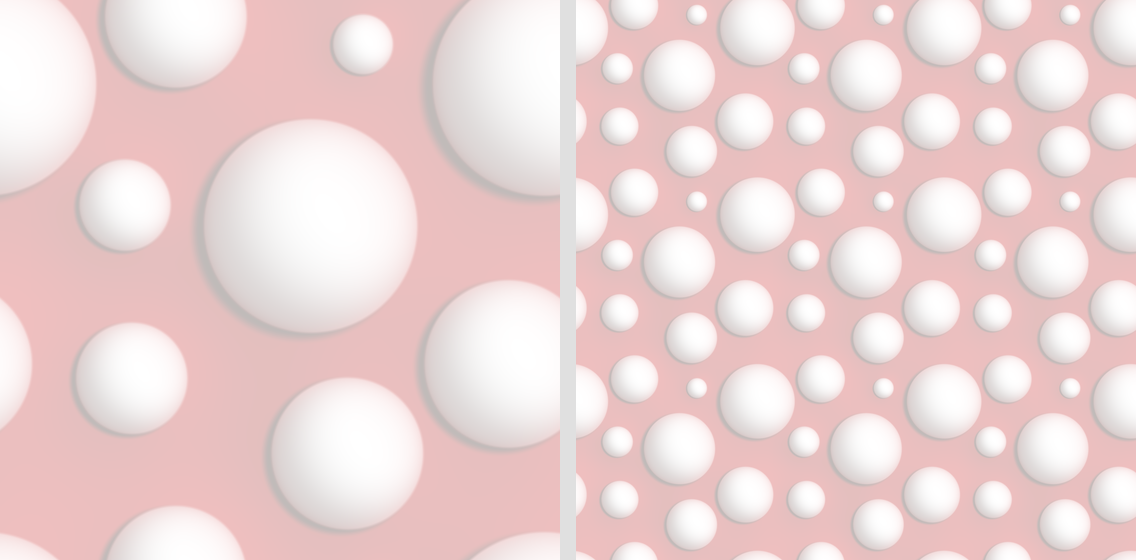
Left: one tile. Right: repeated 3 by 3.
This pattern is drawn by a Shadertoy shader. Its source:

```glsl
// Glossy white balls of mixed sizes resting on a soft pink ground, lit from the upper right.
// Balls are stacked with equal gaps in columns that bend along a wave; both close on the
// unit torus. Each ball adds its own shading, a contact shadow and a warm ground glow.

const int   COLUMNS = 3;
const int   ROWS[COLUMNS] = int[](3, 3, 2);
const float FIRST_ROW_Y[COLUMNS] = float[](-0.03, 0.19, 0.35);
const float RADII[8] = float[](0.127, 0.100, 0.082, 0.136, 0.191, 0.054, 0.150, 0.200);
const float FIRST_COLUMN_X = 0.26;
const float COLUMN_SPACING = 0.34;
const float COLUMN_SWAY = 0.055;                  // sideways bend of a column
const float TAU = 6.28319;

const vec3  LIGHT = vec3(0.502, 0.321, 0.803);
const vec2  SHADOW_OFFSET = vec2(-0.085, -0.042); // in ball radii
const float SHADOW_INNER = 0.95;
const float SHADOW_OUTER = 1.07;
const float SHADOW_STRENGTH = 0.9;
const float GLOW_GAIN = 0.6;
const float GLOW_FALLOFF = 0.7;
const float RIM_POWER = 1.5;
const float EDGE_SOFTNESS = 0.0033;

const vec3 GROUND_DULL  = vec3(0.876, 0.750, 0.746);
const vec3 GROUND_WARM  = vec3(0.950, 0.750, 0.750);
const vec3 SHADOW_COLOR = vec3(0.740, 0.730, 0.725);
const vec3 BALL_DARK    = vec3(0.882, 0.879, 0.877);
const vec3 BALL_LIGHT   = vec3(1.0);
const vec3 RIM_DARK     = vec3(0.820, 0.750, 0.746);
const vec3 RIM_LIGHT    = vec3(0.968, 0.850, 0.850);

// Shortest offset on the unit torus
vec2 wrapOffset(vec2 d) {
    return d - floor(d + 0.5);
}

// Gap that lets a column of balls close on itself
float columnGap(int first, int count) {
    float room = 1.0;
    for (int r = 0; r < count; r++) room -= 2.0 * RADII[first + r];
    return room / float(count);
}

// White body with a rim that mirrors the ground; p is the position in ball radii
vec3 shadeBall(vec2 p) {
    float height = sqrt(max(0.0, 1.0 - dot(p, p)));
    float diffuse = dot(vec3(p, height), LIGHT);
    vec3 body = mix(BALL_DARK, BALL_LIGHT, smoothstep(0.0, 0.93, diffuse));
    float side = dot(p, normalize(LIGHT.xy));
    vec3 rim = mix(RIM_DARK, RIM_LIGHT, smoothstep(-1.0, 0.2, side));
    return mix(body, rim, pow(1.0 - height, RIM_POWER));
}

void mainImage(out vec4 fragColor, in vec2 fragCoord) {
    vec2 uv = fragCoord / iResolution.xy;
    float edge = max(EDGE_SOFTNESS, 0.75 / iResolution.y);
    vec2 lightDir = normalize(LIGHT.xy);

    float warmth = 0.5;
    float shadow = 0.0;
    float coverage = 0.0;
    vec3 balls = vec3(0.0);

    int first = 0;
    for (int c = 0; c < COLUMNS; c++) {
        float gap = columnGap(first, ROWS[c]);
        float y = FIRST_ROW_Y[c];
        for (int r = 0; r < ROWS[c]; r++) {
            float radius = RADII[first + r];
            if (r > 0) y += RADII[first + r - 1] + gap + radius;
            float x = FIRST_COLUMN_X + COLUMN_SPACING * float(c) + COLUMN_SWAY * cos(TAU * y);
            vec2 p = wrapOffset(uv - vec2(x, y)) / radius;
            float q = length(p);

            // Warm bounce on the lit side, dull on the far side
            warmth += GLOW_GAIN * dot(p, lightDir) * exp(-GLOW_FALLOFF * q * q);

            // Contact shadow
            float s = length(p - SHADOW_OFFSET);
            shadow = max(shadow, 1.0 - smoothstep(SHADOW_INNER, SHADOW_OUTER, s));

            // Ball with a smooth outline
            float cover = 1.0 - smoothstep(-edge, edge, (q - 1.0) * radius);
            balls += cover * shadeBall(p);
            coverage += cover;
        }
        first += ROWS[c];
    }

    vec3 ground = mix(GROUND_DULL, GROUND_WARM, smoothstep(0.0, 1.0, warmth));
    ground = mix(ground, SHADOW_COLOR, SHADOW_STRENGTH * shadow);
    fragColor = vec4(ground * (1.0 - min(coverage, 1.0)) + balls, 1.0);
}
```
